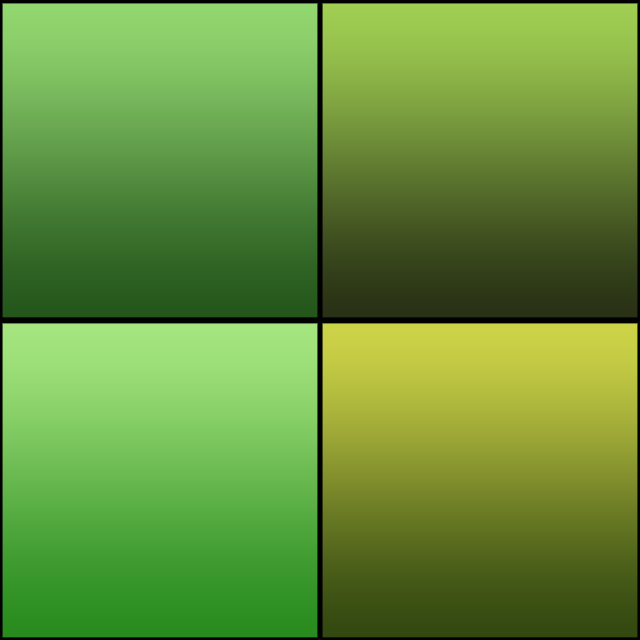
Write a Shadertoy shader that draws this background.

```glsl
// Four green and olive gradient tiles in a two by two grid with black gaps.

const vec3 GAP_COLOR = vec3(0.0);
const vec2 TILE_LOW = vec2(0.0080, 0.0083);   // lower left corner inside a cell
const vec2 TILE_HIGH = vec2(0.9920, 0.9893);  // upper right corner inside a cell

// Signed distance to an axis-aligned box given by two corners
float boxDistance(vec2 p, vec2 low, vec2 high) {
    vec2 d = max(low - p, p - high);
    return length(max(d, 0.0)) + min(max(d.x, d.y), 0.0);
}

// Vertical ramp, eased gently at both ends
vec3 verticalGradient(float height, vec3 bottom, vec3 top) {
    float t = clamp(height, 0.0, 1.0);
    return mix(bottom, top, mix(t, smoothstep(0.0, 1.0, t), 0.6));
}

// Choose one of four colours by cell: x is the column, y is the row
vec3 pickByCell(vec2 cell, vec3 lowerLeft, vec3 lowerRight, vec3 upperLeft, vec3 upperRight) {
    return mix(mix(lowerLeft, lowerRight, cell.x),
               mix(upperLeft, upperRight, cell.x), cell.y);
}

void mainImage(out vec4 fragColor, in vec2 fragCoord) {
    // Split the canvas into cells
    vec2 grid = 2.0 * fragCoord / iResolution.xy;
    vec2 cell = min(floor(grid), 1.0);
    vec2 local = grid - cell;

    // End colours of each tile
    vec3 bottom = pickByCell(cell,
        vec3(0.157, 0.545, 0.118), vec3(0.196, 0.282, 0.063),
        vec3(0.141, 0.337, 0.106), vec3(0.157, 0.192, 0.078));
    vec3 top = pickByCell(cell,
        vec3(0.651, 0.898, 0.498), vec3(0.808, 0.831, 0.282),
        vec3(0.576, 0.843, 0.439), vec3(0.627, 0.812, 0.322));

    // Fill the tile and soften its edge over one pixel
    float height = (local.y - TILE_LOW.y) / (TILE_HIGH.y - TILE_LOW.y);
    vec3 tileColor = verticalGradient(height, bottom, top);
    float pixel = 2.0 / min(iResolution.x, iResolution.y);
    float coverage = clamp(0.5 - boxDistance(local, TILE_LOW, TILE_HIGH) / pixel, 0.0, 1.0);

    fragColor = vec4(mix(GAP_COLOR, tileColor, coverage), 1.0);
}
```
